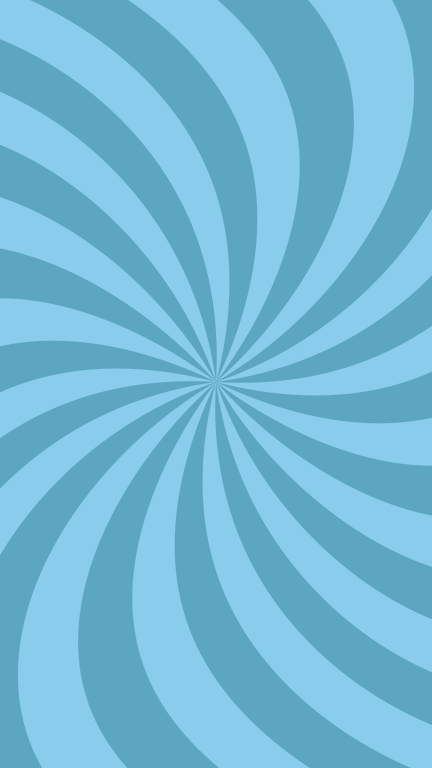
Give the GLSL for this background, as a WebGL 2 fragment shader.

```glsl
#version 300 es
precision highp float;
// A two-tone swirl of sixteen light arms curling out from the middle.
// Each pixel is untwisted in polar coordinates, then a sine of its angle
// splits the plane into alternating bands with smooth edges.

uniform vec2 u_resolution;
out vec4 fragColor;

// Angle by which the arms have turned at a given radius.
float armTwist(float radius) {
    return -0.2566 + 0.878 * radius + 1.152 * radius * radius * radius;
}

// Fourfold variation in the bend, growing outwards.
float squareBend(float radius, float angle) {
    return 0.082 * pow(radius / 0.508, 1.5) * cos(4.0 * (angle - radians(98.0)));
}

void main() {
    // Units of canvas height, centred on the hub.
    vec2 hub = vec2(0.5, 0.5026);
    vec2 p = (gl_FragCoord.xy - hub * u_resolution) / u_resolution.y;
    float radius = max(length(p), 0.0001);
    float angle = atan(p.y, p.x);

    // Undo the twist so the arms become straight rays.
    const float arms = 16.0;
    float rayAngle = angle - armTwist(radius) - squareBend(radius, angle);
    float wave = sin(arms * rayAngle);

    // Change of the wave across one pixel; it blends the rays at the hub.
    float twistSlope = radius * (0.878 + 3.456 * radius * radius);
    float waveStep = arms * length(vec2(1.0, twistSlope)) / (radius * u_resolution.y);
    float lightArm = clamp(0.5 + wave / waveStep, 0.0, 1.0);

    vec3 deepBlue = vec3(0.36, 0.65, 0.76);
    vec3 skyBlue = vec3(0.54, 0.80, 0.92);
    fragColor = vec4(mix(deepBlue, skyBlue, lightArm), 1.0);
}
```
